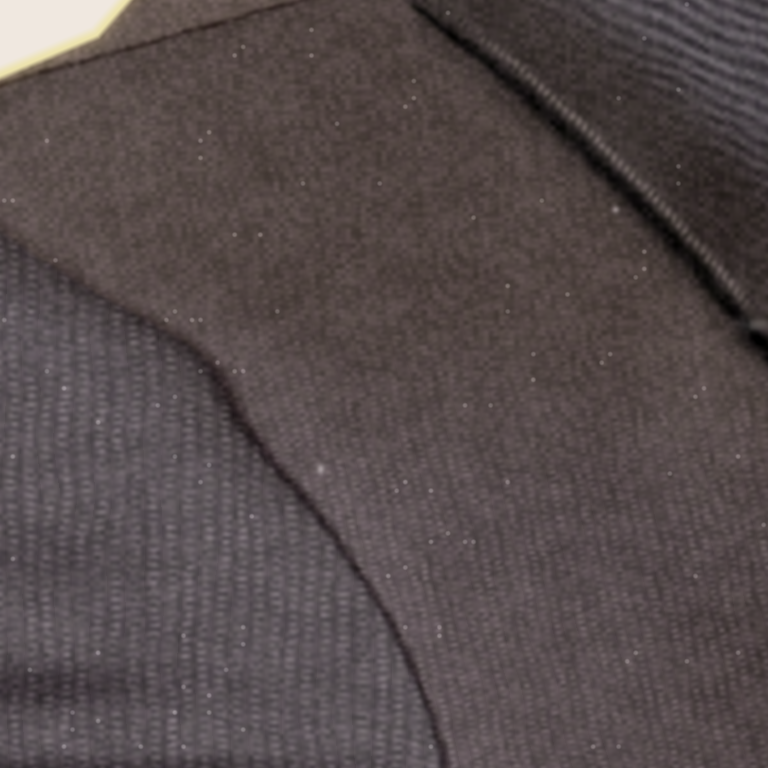
This texture is drawn by a WebGL 1 fragment shader. Its source:

```glsl
precision highp float;

uniform vec2 u_resolution;

float hash(vec2 p) {
  return fract(sin(dot(p, vec2(127.1, 311.7))) * 43758.5453);
}

float noise(vec2 p) {
  vec2 i = floor(p), f = fract(p);
  f = f * f * (3.0 - 2.0 * f);
  return mix(mix(hash(i), hash(i + vec2(1.0, 0.0)), f.x),
             mix(hash(i + vec2(0.0, 1.0)), hash(i + vec2(1.0)), f.x), f.y);
}

float fbm(vec2 p) {
  float sum = 0.0, amp = 0.5;
  for (int i = 0; i < 4; i++) {
    sum += amp * noise(p);
    p = mat2(1.6, 1.2, -1.2, 1.6) * p + 7.3;
    amp *= 0.5;
  }
  return sum;
}

float blob(vec2 p, vec2 center, vec2 radius) {
  vec2 d = (p - center) / radius;
  return exp(-dot(d, d));
}

float band(float d, float width) {
  return exp(-d * d / (width * width));
}

// Signed distance to the armhole seam, negative on the sleeve
float armholeSeam(vec2 p) {
  float x = 0.58 - 0.22 * p.y - 0.87 * p.y * p.y + 0.05 * band(p.y - 0.54, 0.07);
  float slope = 0.22 + 1.74 * p.y;
  return (p.x - x) / sqrt(1.0 + slope * slope);
}

// Signed distance to the lapel edge, positive on the lapel
float lapelEdge(vec2 p) {
  float t = p.x - 0.534;
  float slope = 0.72 + 1.1 * max(t, 0.0);
  return (p.y - 1.0 + 0.72 * t + 0.55 * t * abs(t)) / sqrt(1.0 + slope * slope);
}

// Broken columns of thread, centered on zero
float weave(vec2 p, vec2 count) {
  vec2 q = p * count + 0.5 * vec2(noise(p * 14.0), noise(p * 14.0 + 31.0));
  float column = 0.5 + 0.5 * cos(6.2832 * q.x);
  float stitch = 0.5 + 0.5 * cos(6.2832 * (q.y + 0.5 * floor(q.x + 0.5)));
  float wear = noise(vec2(floor(q.x + 0.5) * 3.7, q.y * 0.35));
  return (column * (0.35 + stitch) - 0.42) * (0.3 + wear);
}

void main() {
  vec2 uv = gl_FragCoord.xy / u_resolution;
  vec2 p = uv + 0.003 * (vec2(noise(uv * 45.0), noise(uv * 45.0 + 19.0)) - 0.5);
  float seam = armholeSeam(p);
  float lapel = lapelEdge(p);
  float sleeve = smoothstep(0.006, -0.006, seam);
  float lower = smoothstep(0.72, 0.35, p.y + 0.12 * p.x);

  // Body cloth, from warm above to cool below
  vec3 color = mix(vec3(0.318, 0.270, 0.258), vec3(0.355, 0.313, 0.322), lower);
  color += 0.045 * blob(p, vec2(0.10, 0.82), vec2(0.20, 0.13));
  color += vec3(0.030, 0.029, 0.033) * band(seam - 0.035, 0.045);
  color -= vec3(0.045, 0.046, 0.052) * blob(p, vec2(0.97, 0.12), vec2(0.12, 0.28));
  color -= 0.022 * blob(p, vec2(0.78, 0.34), vec2(0.06, 0.22));
  color += 0.025 * blob(p, vec2(0.92, 0.46), vec2(0.09, 0.10));

  // Sleeve with soft folds
  vec3 sleeveColor = vec3(0.368, 0.338, 0.356);
  sleeveColor -= vec3(0.070, 0.072, 0.082) * smoothstep(-0.11, 0.0, seam) * smoothstep(0.1, 0.6, p.y);
  sleeveColor -= 0.13 * blob(p, vec2(0.05, 0.105), vec2(0.17, 0.032));
  sleeveColor -= 0.06 * blob(p, vec2(0.05, 0.27), vec2(0.11, 0.035));
  sleeveColor -= 0.10 * smoothstep(0.025, 0.0, p.y) * smoothstep(0.6, 0.2, p.x);
  color = mix(color, sleeveColor, sleeve);

  // Thread texture
  vec2 tilted = vec2(p.x + 0.22 * p.y, p.y - 0.15 * p.x);
  float cloth = mix(weave(tilted, vec2(62.0, 115.0)), weave(p, vec2(44.0, 92.0)), sleeve);
  color += cloth * mix(0.018, 0.075, max(sleeve, 0.55 * lower));

  // Armhole seam
  float seamDepth = mix(0.05, 0.16, smoothstep(0.66, 0.45, p.y));
  color -= seamDepth * band(seam, mix(0.006, 0.013, smoothstep(0.2, 0.65, p.y)));
  color += 0.04 * band(seam - 0.013, 0.006) * lower * noise(p * 110.0);

  // Shoulder seam
  float shoulder = p.y - 0.89 - 0.28 * p.x;
  float leftOfLapel = smoothstep(0.50, 0.40, p.x);
  color += vec3(0.065, 0.058, 0.050) * smoothstep(-0.003, 0.008, shoulder) * leftOfLapel;
  color -= 0.10 * band(shoulder, 0.0045) * leftOfLapel * (0.5 + noise(p * 70.0));

  // Lapel: dark roll rising into ribbed cloth
  float rib = 0.5 + 0.5 * sin(6.2832 * (44.0 * (p.y + 0.42 * p.x) + 0.7 * noise(p * 16.0)));
  float ribbed = smoothstep(0.08, 0.20, lapel + 0.05 * (p.y - 0.85));
  vec3 lapelColor = mix(vec3(0.235, 0.202, 0.195), vec3(0.315, 0.292, 0.312), ribbed);
  lapelColor += (rib - 0.5) * mix(0.015, 0.13, ribbed) * (0.5 + noise(p * 60.0));
  lapelColor -= 0.055 * blob(p, vec2(0.95, 0.73), vec2(0.08, 0.09));
  color = mix(color, lapelColor, smoothstep(-0.003, 0.004, lapel));

  // Shadow and stitched piping along the lapel
  float along = smoothstep(0.53, 0.72, p.x);
  float edgeOn = smoothstep(0.51, 0.56, p.x);
  color *= 1.0 - 0.25 * edgeOn * band(lapel + 0.012, 0.025);
  color *= 1.0 - 0.75 * edgeOn * band(lapel + 0.003, mix(0.005, 0.011, along));
  float stitches = 0.55 + 0.45 * sin(6.2832 * 75.0 * (p.x - 0.7 * p.y));
  float piping = band(lapel - 0.018, 0.007) * along * smoothstep(0.985, 0.955, p.x);
  color += vec3(0.19, 0.18, 0.175) * piping * (0.45 + 0.55 * stitches);
  color += 0.16 * blob(p, vec2(0.982, 0.577), vec2(0.022, 0.008));
  color *= 1.0 - 0.6 * blob(p, vec2(0.985, 0.556), vec2(0.025, 0.010));

  // Mottling, grain and stray pale fibres
  color += 0.06 * (fbm(p * 22.0) - 0.47);
  color += vec3(0.085, 0.075, 0.075) * (noise(uv * 150.0) - 0.5);
  color += vec3(0.030, 0.018, 0.036) * (noise(uv * 95.0 + 53.0) - 0.5);
  vec2 cell = floor(uv * 90.0);
  vec2 offset = fract(uv * 90.0) - 0.5;
  color += 0.16 * step(0.985, hash(cell + 5.0)) * smoothstep(0.4, 0.1, length(offset));
  color += 0.30 * blob(uv, vec2(0.418, 0.389), vec2(0.005, 0.007));
  color += 0.25 * blob(uv, vec2(0.802, 0.727), vec2(0.005));

  // Bright corner with a yellow rim
  float corner = min((uv.y - 0.898 - 0.42 * uv.x) / 1.085,
                     (uv.y - 0.954 - 1.15 * (uv.x - 0.13)) / 1.52);
  vec3 light = mix(vec3(0.93, 0.89, 0.68), vec3(0.94, 0.91, 0.88), smoothstep(0.003, 0.018, corner));
  color += vec3(0.10, 0.09, 0.04) * band(corner, 0.012);
  color = mix(color, light, smoothstep(-0.005, 0.004, corner));

  gl_FragColor = vec4(clamp(color, 0.0, 1.0), 1.0);
}
```
